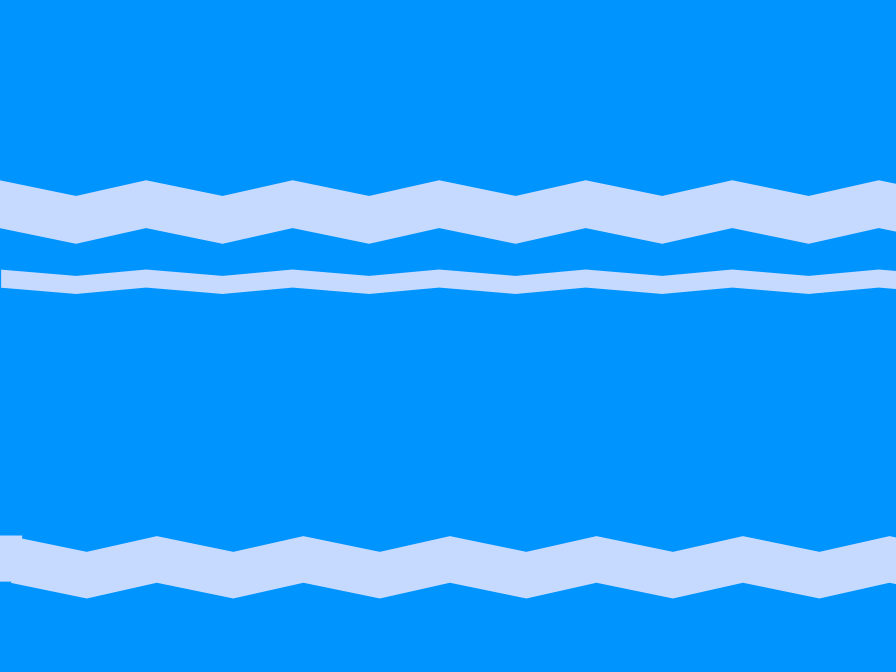
Reproduce this background procedurally as a Shadertoy shader.

```glsl
// Three pale zigzag ribbons across a flat blue field.
// Each ribbon is a band around a skewed triangle wave; the lowest one
// starts with a short square cap. Lengths are in canvas heights.

const vec3 FIELD_BLUE  = vec3(0.0, 0.58, 1.0);
const vec3 RIBBON_PALE = vec3(0.777, 0.853, 1.0);

const float PERIOD     = 0.21806;  // distance from crest to crest
const float FALL_SHARE = 0.522;    // part of a period spent descending

// Ribbon: crest x, crest centre y, wave depth, half thickness
const vec4 UPPER  = vec4(-0.0007, 0.6962, 0.0234, 0.0356);
const vec4 MIDDLE = vec4(-0.0007, 0.5855, 0.0095, 0.01345);
const vec4 LOWER  = vec4( 0.0153, 0.1675, 0.0234, 0.0347);

// Left ends of the ribbons
const float UPPER_START  = -1.0;
const float MIDDLE_START = 0.0017;
const float LOWER_START  = 0.0165;

// Square cap at the left: right edge x, bottom y, top y
const vec3 CAP = vec3(0.033, 0.1345, 0.2031);

// Antialiased coverage, one pixel wide, of the region d < 0
float coverage(float d, float pixel) {
    return clamp(0.5 - d / pixel, 0.0, 1.0);
}

// 0 at each crest, 1 at each trough, with uneven slopes
float zigzag(float x) {
    float t = fract(x / PERIOD);
    return min(t / FALL_SHARE, (1.0 - t) / (1.0 - FALL_SHARE));
}

float ribbon(vec2 p, vec4 shape, float start, float pixel) {
    float centre = shape.y - shape.z * zigzag(p.x - shape.x);
    float d = abs(p.y - centre) - shape.w;
    return coverage(max(d, start - p.x), pixel);
}

float cap(vec2 p, float pixel) {
    float d = max(p.x - CAP.x, max(CAP.y - p.y, p.y - CAP.z));
    return coverage(d, pixel);
}

void mainImage(out vec4 fragColor, in vec2 fragCoord) {
    float pixel = 1.0 / iResolution.y;
    vec2 p = fragCoord * pixel;

    // Union of all pale parts
    float pale = ribbon(p, UPPER, UPPER_START, pixel);
    pale = max(pale, ribbon(p, MIDDLE, MIDDLE_START, pixel));
    pale = max(pale, ribbon(p, LOWER, LOWER_START, pixel));
    pale = max(pale, cap(p, pixel));

    fragColor = vec4(mix(FIELD_BLUE, RIBBON_PALE, pale), 1.0);
}
```
